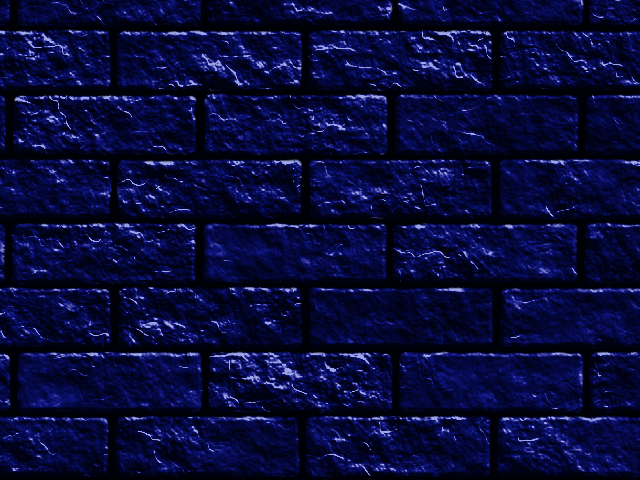
A Shadertoy shader for this texture:

```glsl
// Wall of glossy dark blue bricks in running bond, raked by light from above.
#define PITCH vec2(0.3975, 0.1341)  // brick spacing, in canvas heights
#define GAP vec2(0.0080, 0.0062)    // half width of the joints
#define CORNER 0.011                // corner radius
#define ORIGIN_Y 0.0030             // height of the lowest joint
#define SHIFT_EVEN 0.2413           // joint offset of even rows
#define SHIFT_ODD 0.0220            // joint offset of odd rows
#define RIM 0.012                   // height of the rounded edge
#define CHIP 0.0055                 // depth of the chips
#define GAIN 1.45                   // contrast of the raking light
#define BASE 1.25                   // tone of a flat face
#define LIGHT vec2(0.42, 0.907)     // direction towards the light
#define MORTAR vec3(0.0, 0.002, 0.025)

const vec3 RAMP[6] = vec3[6](
    vec3(0.00, 0.01, 0.09), vec3(0.01, 0.02, 0.19), vec3(0.02, 0.04, 0.31),
    vec3(0.06, 0.08, 0.50), vec3(0.27, 0.29, 0.65), vec3(0.62, 0.65, 0.90));

float hash(vec2 p) {
    vec3 q = fract(p.xyx * 0.1031);
    q += dot(q, q.yzx + 33.33);
    return fract((q.x + q.y) * q.z);
}

float noise(vec2 p) {
    vec2 i = floor(p), f = fract(p);
    f = f * f * (3.0 - 2.0 * f);
    return mix(mix(hash(i), hash(i + vec2(1, 0)), f.x),
               mix(hash(i + vec2(0, 1)), hash(i + vec2(1, 1)), f.x), f.y);
}

// Signed distance to the worn outline of the nearest brick, and its cell
float brickDistance(vec2 p, out vec2 id) {
    float row = floor((p.y - ORIGIN_Y) / PITCH.y);
    float shift = mix(SHIFT_EVEN, SHIFT_ODD, mod(row, 2.0));
    shift += 0.018 * (hash(vec2(row, 71.0)) - 0.5);
    vec2 cell = (p - vec2(shift, ORIGIN_Y)) / PITCH;
    id = floor(cell);
    vec2 local = (fract(cell) - 0.5) * PITCH;
    vec2 halfSize = 0.5 * PITCH - GAP - 0.0025 * vec2(hash(id + 5.3), hash(id + 9.7));
    vec2 q = abs(local) - halfSize + CORNER;
    float d = length(max(q, 0.0)) + min(max(q.x, q.y), 0.0) - CORNER;
    return d + 0.004 * (noise(p * 26.0) - 0.5) + 0.002 * (noise(p * 75.0) - 0.5);
}

// Relief: rounded rim, grain in several octaves, and chipped hollows
float relief(vec2 p) {
    vec2 id;
    float d = brickDistance(p, id);
    float wear = hash(id + 23.0);
    float patches = noise(p * 11.0 + 40.0 * wear);
    float h = RIM * (0.5 + 0.9 * noise(p * 15.0 + 8.0)) * smoothstep(0.003, -0.008, d);

    float grain = 0.0, freq = 26.0;
    for (int i = 0; i < 4; i++) {
        grain += noise(p * freq + 17.0 * float(i)) / freq;
        freq *= 2.07;
    }
    h += grain * (0.3 + 0.5 * wear + 0.6 * patches);

    vec2 warp = vec2(noise(p * 45.0), noise(p * 45.0 + 31.0));
    float hollow = noise(p * vec2(30.0, 42.0) + 1.6 * warp + 60.0 * wear);
    float threshold = mix(0.74, 0.50, wear);
    h -= CHIP * (0.3 + 1.2 * patches) * smoothstep(threshold, threshold + 0.13, hollow);
    return h;
}

void mainImage(out vec4 fragColor, in vec2 fragCoord) {
    vec2 p = fragCoord / iResolution.y;
    vec2 id;
    float d = brickDistance(p, id);

    // Slope towards the light, with a boost for wet glints
    vec2 stepToLight = 0.0013 * LIGHT;
    float slope = (relief(p - stepToLight) - relief(p + stepToLight)) / 0.0026;
    float glint = max(slope - 1.0, 0.0);
    float tone = BASE + GAIN * slope + 0.5 * glint * glint;

    // Uneven glaze within and between bricks
    tone += 0.7 * (hash(id + 3.0) - 0.5) + 0.8 * (noise(p * 9.0 + 4.0) - 0.5);
    tone += 0.35 * (noise(p * vec2(150.0, 22.0)) - 0.5);

    vec3 color = RAMP[0];
    for (int i = 1; i < 6; i++) {
        color = mix(color, RAMP[i], clamp(tone - float(i - 1), 0.0, 1.0));
    }
    color *= 1.0 + 0.5 * min(tone, 0.0) / (1.0 + abs(tone));

    float face = smoothstep(0.004, -0.002, d);
    fragColor = vec4(mix(MORTAR, color, face), 1.0);
}
```
